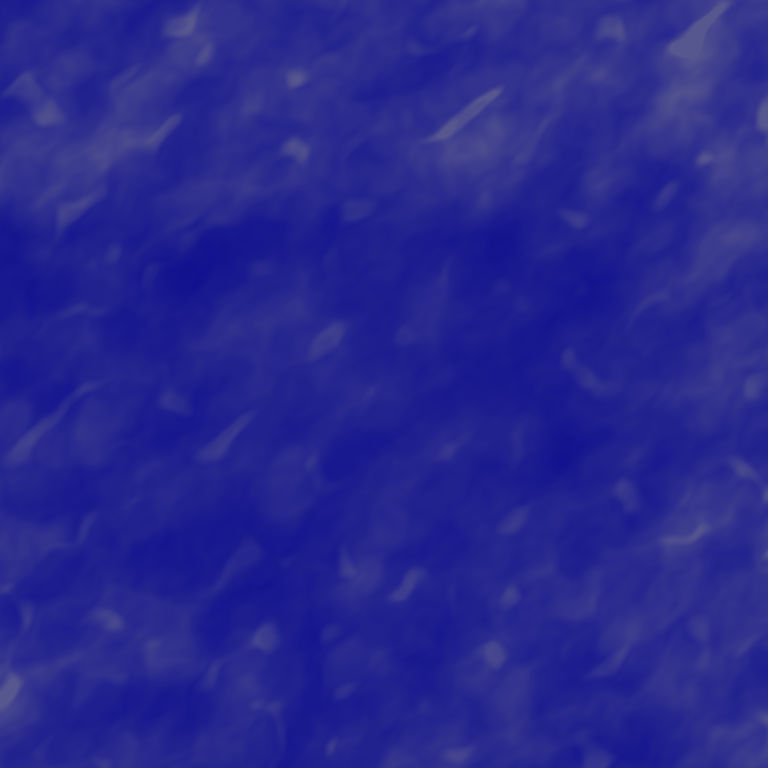
Write a Shadertoy shader that draws this texture.

```glsl
float hash(vec2 cell) {
    vec3 q = fract(cell.xyx * vec3(0.1031, 0.1030, 0.0973));
    q += dot(q, q.yzx + 33.33);
    return fract((q.x + q.y) * q.z);
}

float cornerSlope(vec2 cell, vec2 offset) {
    float angle = 6.2832 * hash(cell);
    return dot(vec2(cos(angle), sin(angle)), offset);
}

float gradientNoise(vec2 p) {
    vec2 cell = floor(p), f = fract(p);
    vec2 blend = f * f * f * (f * (f * 6.0 - 15.0) + 10.0);
    vec2 e = vec2(1.0, 0.0);
    float low = mix(cornerSlope(cell, f), cornerSlope(cell + e.xy, f - e.xy), blend.x);
    float high = mix(cornerSlope(cell + e.yx, f - e.yx), cornerSlope(cell + e.xx, f - e.xx), blend.x);
    return mix(low, high, blend.y);
}

float fbm(vec2 p) {
    float sum = 0.0, amplitude = 1.0;
    for (int octave = 0; octave < 4; octave++) {
        sum += amplitude * gradientNoise(p);
        p = mat2(0.98, 0.2, -0.2, 0.98) * p * 1.93 + 17.3;
        amplitude *= 0.66;
    }
    return sum;
}

// Broad light and shade: a dark arching band, a dim hollow, a pale right side
float broadShade(vec2 p) {
    float bandCentre = 0.64 + 0.05 * sin(5.0 * p.x - 0.6) + 0.05 * gradientNoise(p * 5.0);
    float band = exp(-pow((p.y - bandCentre) / 0.075, 2.0)) * (1.0 - 0.6 * p.x);
    float hollow = exp(-dot(p - vec2(0.65, 0.44), p - vec2(0.65, 0.44)) / 0.025);
    return 0.42 * gradientNoise(p * 2.3 + 4.7) - 0.5 * band - 0.2 * hollow
         + 0.26 * smoothstep(0.72, 1.0, p.x) + 0.12 * smoothstep(0.7, 0.85, p.y);
}

void mainImage(out vec4 fragColor, in vec2 fragCoord) {
    vec2 p = fragCoord / iResolution.y;

    // Grain runs up to the right, with ragged edges
    vec2 warp = vec2(gradientNoise(p * 22.0 + 31.0), gradientNoise(p * 22.0 + 62.0));
    vec2 q = p + 0.013 * warp;
    vec2 grain = vec2(dot(q, vec2(0.72, 0.69)), 1.55 * dot(q, vec2(-0.69, 0.72)));

    // Cloudy mottling, firm-edged patches and small pale flecks
    float mottle = 0.52 * fbm(grain * 6.0 + 8.0);
    float patches = 0.2 * smoothstep(-0.1, 0.14, gradientNoise(grain * 8.5 + 23.0)) - 0.1;
    float fleck = 0.5 * smoothstep(0.24, 0.52, gradientNoise(grain * 15.0 + 51.0));
    float calm = 1.0 - 0.3 * exp(-dot(p - 0.5, p - 0.5) / 0.05);

    float paleness = 0.148 * exp(broadShade(p) + calm * (mottle + patches + fleck));
    fragColor = vec4(vec2(clamp(paleness, 0.03, 0.34)), 0.56, 1.0);
}
```
